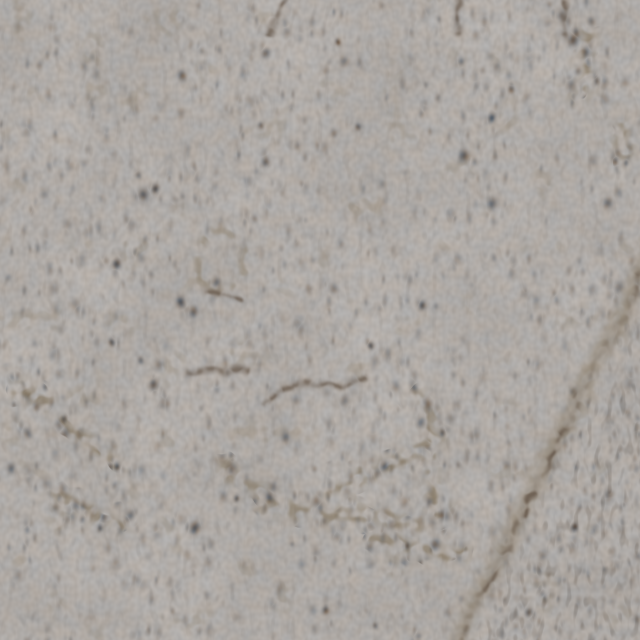
Reproduce this texture procedurally as a Shadertoy shader.

```glsl
#define WALL vec3(0.692, 0.674, 0.658)
#define OCHRE vec3(0.545, 0.495, 0.42)
#define FLECK vec3(0.32, 0.30, 0.29)
#define CRACK vec3(0.41, 0.355, 0.305)
#define GRAIN 0.042
#define MOTTLE 0.034
#define CRACK_FOOT 0.715
#define CRACK_SLOPE 0.5

// Thin dark scratches, each as start.xy, end.xy
const vec4 SCRATCHES[8] = vec4[8](
    vec4(0.41, 0.37, 0.46, 0.40), vec4(0.46, 0.40, 0.53, 0.397),
    vec4(0.53, 0.397, 0.57, 0.41), vec4(0.295, 0.42, 0.385, 0.422),
    vec4(0.715, 1.0, 0.715, 0.95), vec4(0.885, 1.01, 0.88, 0.945),
    vec4(0.445, 1.0, 0.42, 0.945), vec4(0.32, 0.545, 0.375, 0.535));

// Stained trails along which flecks gather
const vec4 TRAILS[11] = vec4[11](
    vec4(0.03, 0.39, 0.07, 0.37), vec4(0.10, 0.34, 0.19, 0.27),
    vec4(0.09, 0.22, 0.19, 0.18), vec4(0.35, 0.27, 0.46, 0.20),
    vec4(0.46, 0.20, 0.65, 0.185), vec4(0.52, 0.235, 0.67, 0.30),
    vec4(0.67, 0.30, 0.68, 0.20), vec4(0.97, 0.80, 0.98, 0.76),
    vec4(0.92, 0.95, 0.91, 0.86), vec4(0.655, 0.38, 0.68, 0.31),
    vec4(0.58, 0.16, 0.72, 0.13));

vec2 hash2(vec2 p) {
    vec3 q = fract(p.xyx * vec3(0.1031, 0.1030, 0.0973));
    q += dot(q, q.yzx + 33.33);
    return fract((q.xx + q.yz) * q.zy);
}

float gradientAt(vec2 cell, vec2 offset) {
    float angle = 6.2832 * hash2(cell).x;
    return dot(vec2(cos(angle), sin(angle)), offset);
}

float gradientNoise(vec2 p) {
    vec2 i = floor(p), f = p - i;
    vec2 u = f * f * f * (f * (f * 6.0 - 15.0) + 10.0);
    vec2 e = vec2(1.0, 0.0);
    return mix(mix(gradientAt(i, f), gradientAt(i + e, f - e), u.x),
               mix(gradientAt(i + e.yx, f - e.yx), gradientAt(i + 1.0, f - 1.0), u.x), u.y);
}

float segmentDistance(vec2 p, vec4 s) {
    vec2 a = p - s.xy, b = s.zw - s.xy;
    return length(a - b * clamp(dot(a, b) / dot(b, b), 0.0, 1.0));
}

// Soft upright flecks, one at most per grid cell
float flecks(vec2 p, float cells, vec2 radius, float density, float seed) {
    vec2 g = p * cells, home = floor(g);
    float cover = 0.0;
    for (int y = -1; y <= 1; y++)
    for (int x = -1; x <= 1; x++) {
        vec2 cell = home + vec2(x, y);
        vec2 place = hash2(cell + seed), kind = hash2(cell + seed + 57.0);
        vec2 d = (g - cell - place) / (cells * radius * mix(0.7, 1.25, kind.y));
        d.x += 0.35 * (place.x - 0.5) * d.y;
        float present = smoothstep(0.0, 0.06, density - kind.x);
        cover = max(cover, present * mix(0.3, 1.0, place.y) * exp(-dot(d, d)));
    }
    return cover;
}

void mainImage(out vec4 fragColor, in vec2 fragCoord) {
    vec2 p = fragCoord / iResolution.y;
    vec2 wobble = vec2(gradientNoise(p * 38.0), gradientNoise(p * 38.0 + 71.0));
    vec2 q = p + 0.008 * wobble;
    vec2 frayed = p + 0.016 * wobble;
    float patches = gradientNoise(p * 6.0 + 13.0);
    float broken = smoothstep(-0.2, 0.3, gradientNoise(p * 60.0 + 5.0));
    float tint = gradientNoise(p * 80.0 + 31.0);

    // Plaster ground
    vec3 color = WALL + MOTTLE * (patches + 0.6 * gradientNoise(p * 15.0 + 83.0));
    color += GRAIN * gradientNoise(p * vec2(125.0, 105.0));
    color += vec3(0.022, 0.0, -0.022) * gradientNoise(p * 48.0 + 9.0);

    // Signed distance from the long slanting crack
    float across = (p.x - CRACK_FOOT - CRACK_SLOPE * p.y + 0.009 * gradientNoise(p * 11.0)
        + 0.004 * wobble.x) / length(vec2(1.0, CRACK_SLOPE));
    float rightSide = smoothstep(-0.02, 0.06, across);

    // Trails and a faint broken ring
    float trail = 1.0;
    for (int i = 0; i < 11; i++) trail = min(trail, segmentDistance(frayed, TRAILS[i]));
    float gather = exp(-pow(trail / 0.026, 2.0));
    float ring = abs(length((q - vec2(0.345, 0.593)) / vec2(0.85, 1.1)) - 0.043);
    float stain = 0.6 * exp(-pow(trail / 0.009, 2.0)) + 0.5 * exp(-pow(ring / 0.008, 2.0));
    stain += 0.28 * smoothstep(0.15, 0.5, gradientNoise(p * 17.0 + 40.0)) + 0.12 * gather;
    color = mix(color, OCHRE, min(stain, 1.0) * broken);

    // Flecks from bold to fine
    float bold = flecks(p, 17.0, vec2(0.0060, 0.0076), 0.24 + 0.2 * patches, 3.0);
    float medium = flecks(p, 40.0, vec2(0.0056, 0.0076),
        0.20 + 0.35 * patches + 0.5 * gather + 0.22 * rightSide, 19.0);
    float fine = flecks(p, 62.0, vec2(0.0042, 0.0085),
        0.20 + 0.35 * patches + 0.35 * rightSide + 0.2 * gather, 43.0);
    float dark = max(0.85 * bold, max((0.34 + 0.4 * gather) * medium, 0.32 * fine));
    color = mix(color, FLECK + vec3(0.16, 0.02, -0.12) * tint, dark);

    // Upright streaks, strongest beyond the crack
    float streak = smoothstep(0.05, 0.45, gradientNoise(p * vec2(95.0, 42.0) + 23.0));
    color -= vec3(0.075, 0.08, 0.085) * streak * mix(0.3, 1.0, rightSide);

    // Scratches
    float scratch = 1.0;
    for (int i = 0; i < 8; i++) scratch = min(scratch, segmentDistance(q, SCRATCHES[i]));
    color = mix(color, CRACK, 0.75 * exp(-pow(scratch / 0.0052, 2.0)) * mix(0.5, 1.0, broken));

    // Crack: wide pale brown band with a broken dark edge
    float band = exp(-pow(across / 0.014, 2.0));
    float edge = exp(-pow((across - 0.004 - 0.012 * wobble.y) / 0.0055, 2.0));
    float along = smoothstep(-0.25, 0.3, gradientNoise(p * vec2(20.0, 14.0) + 61.0));
    color = mix(color, OCHRE, 0.6 * band * mix(0.65, 1.0, broken));
    color = mix(color, CRACK, edge * mix(0.12, 0.85, along * broken));

    fragColor = vec4(color, 1.0);
}
```
